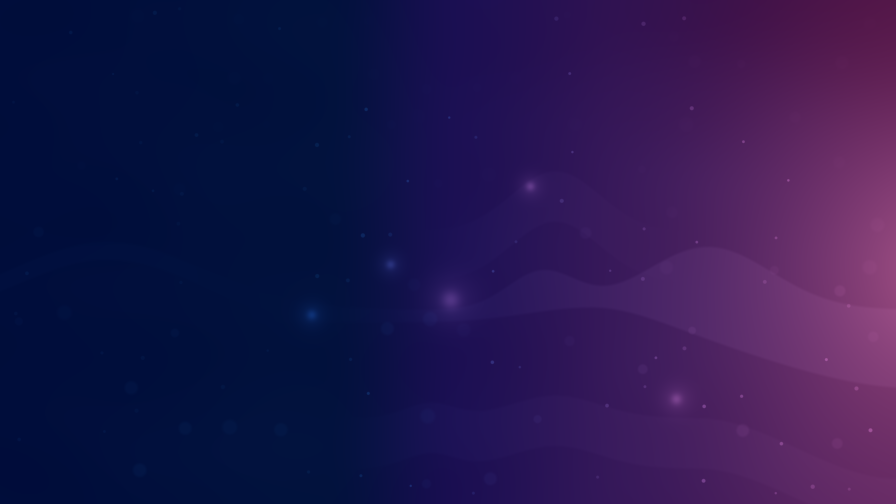
Write a Shadertoy shader that draws this background.

```glsl
#define GLOW_CENTER vec2(1.06, 0.46)
#define GLOW_COLOR vec3(0.37, 0.24, 0.21)
#define GLOW_FALLOFF 3.2
#define RIBBON_LIGHT 0.035
#define FOLD_LIGHT 0.014
#define HAZE_LIGHT 0.012
#define SPECK_LIGHT 0.22
#define BOKEH_LIGHT 0.045
#define SPARK_LIGHT 0.23

vec2 hash2(vec2 p) {
    vec3 q = fract(p.xyx * vec3(0.1031, 0.1030, 0.0973));
    q += dot(q, q.yzx + 33.33);
    return fract((q.xx + q.yz) * q.zy);
}

float gradientNoise(vec2 p) {
    vec2 cell = floor(p), f = fract(p);
    vec2 w = f * f * f * (f * (f * 6.0 - 15.0) + 10.0);
    vec4 corner;
    for (int i = 0; i < 4; i++) {
        vec2 o = vec2(i & 1, i >> 1);
        corner[i] = dot(hash2(cell + o) * 2.0 - 1.0, f - o);
    }
    return mix(mix(corner.x, corner.y, w.x), mix(corner.z, corner.w, w.x), w.y);
}

float bump(float x, float center, float width) {
    float t = (x - center) / width;
    return exp(-t * t);
}

// Soft coverage of the area between two heights
float band(float y, float low, float high) {
    float soft = max(0.004, 1.0 / iResolution.y);
    return smoothstep(-soft, soft, y - low) * smoothstep(-soft, soft, high - y);
}

vec3 backdrop(vec2 uv, float aspect) {
    vec3 c = mix(vec3(0.0, 0.05, 0.23), vec3(0.0, 0.065, 0.235), smoothstep(0.0, 0.35, uv.x));
    c = mix(c, vec3(0.09, 0.05, 0.315), smoothstep(0.36, 0.52, uv.x));
    c = mix(c, vec3(0.17, 0.07, 0.33), smoothstep(0.48, 0.70, uv.x));
    c = mix(c, vec3(0.32, 0.11, 0.34), smoothstep(0.62, 1.05, uv.x));
    float d = length((uv - GLOW_CENTER) * vec2(aspect, 1.0));
    c += GLOW_COLOR * exp(-GLOW_FALLOFF * d);
    return c - vec3(0.05, 0.06, 0.09) * smoothstep(0.6, 1.0, uv.y) * smoothstep(0.5, 1.0, uv.x);
}

float ribbons(vec2 uv) {
    float x = uv.x;
    // Main ribbon
    float top = 0.385 + 0.135 * bump(x, 0.12, 0.15) + 0.075 * bump(x, 0.605, 0.055)
              + 0.125 * bump(x, 0.79, 0.10);
    float bottom = 0.36 + 0.03 * bump(x, 0.66, 0.10) - 0.13 * smoothstep(0.66, 1.02, x);
    float light = RIBBON_LIGHT * band(uv.y, bottom, top) * smoothstep(0.25, 0.75, x);
    light += 0.35 * RIBBON_LIGHT * band(uv.y, top - 0.035, top) * (1.0 - smoothstep(0.1, 0.35, x));

    // Faint lower and upper folds
    float low = 0.17 + 0.045 * bump(x, 0.62, 0.07) + 0.03 * bump(x, 0.48, 0.04)
              - 0.12 * smoothstep(0.78, 1.0, x);
    light += FOLD_LIGHT * band(uv.y, low - 0.10, low) * smoothstep(0.36, 0.48, x);
    float high = 0.54 + 0.12 * bump(x, 0.62, 0.07);
    light += FOLD_LIGHT * band(uv.y, high - 0.10, high)
           * smoothstep(0.45, 0.58, x) * (1.0 - smoothstep(0.62, 0.78, x));
    return light;
}

// One jittered disc per cell; keep is the share of cells in use
float scatter(vec2 p, float cells, float radius, float keep, float seed) {
    vec2 q = p * cells, cell = floor(q);
    vec2 place = hash2(cell + seed), look = hash2(cell + seed + 57.0);
    float d = length(q - cell - mix(vec2(0.2), vec2(0.8), place)) / cells;
    float r = radius * mix(0.6, 1.2, look.y);
    float soft = max(0.3 * r, 0.8 / iResolution.y);
    return step(look.x, keep) * (0.4 + 0.6 * place.x) * (1.0 - smoothstep(r - soft, r + soft, d));
}

void mainImage(out vec4 fragColor, in vec2 fragCoord) {
    vec2 uv = fragCoord / iResolution.xy;
    float aspect = iResolution.x / iResolution.y;
    vec2 p = vec2(uv.x * aspect, uv.y);
    vec3 color = backdrop(uv, aspect);
    vec3 tint = mix(vec3(0.15, 0.55, 0.75), vec3(0.95, 0.65, 0.9), smoothstep(0.4, 0.85, uv.x));

    // Ribbons and drifting haze
    color += ribbons(uv) * mix(vec3(0.1, 0.6, 0.9), vec3(1.0, 0.9, 1.1), smoothstep(0.3, 0.7, uv.x));
    color += HAZE_LIGHT * gradientNoise(p * vec2(3.0, 5.0) + 4.0) * vec3(0.5, 0.8, 1.0);

    // Specks and bokeh
    float density = 0.35 + 0.65 * smoothstep(0.25, 0.5, uv.x);
    color += tint * SPECK_LIGHT * density * scatter(p, 12.0, 0.0035, 0.28, 3.0);
    float lower = 1.0 - 0.8 * smoothstep(0.45, 0.65, uv.y);
    color += tint * BOKEH_LIGHT * lower * scatter(p, 10.0, 0.012, 0.25, 19.0);

    // Large sparks: position and size
    vec3 sparks[5] = vec3[5](vec3(0.503, 0.405, 1.0), vec3(0.755, 0.208, 0.6),
        vec3(0.592, 0.63, 0.5), vec3(0.436, 0.475, 0.5), vec3(0.348, 0.375, 0.55));
    for (int i = 0; i < 5; i++) {
        float d = length((uv - sparks[i].xy) * vec2(aspect, 1.0)) / sparks[i].z;
        vec3 hue = mix(vec3(0.2, 0.5, 0.9), vec3(0.9, 0.6, 0.8), smoothstep(0.38, 0.52, sparks[i].x));
        color += hue * SPARK_LIGHT * (0.7 * bump(d, 0.0, 0.018) + 0.35 * bump(d, 0.0, 0.05));
    }
    fragColor = vec4(clamp(color, 0.0, 1.0), 1.0);
}
```
